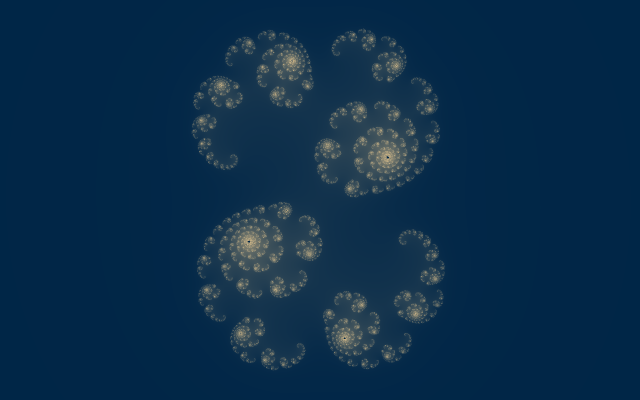
Give the GLSL for this background, as a WebGL 2 fragment shader.

```glsl
#version 300 es
precision highp float;
// Spiral dust of a disconnected Julia set, z -> z*z + c, on deep navy.
// A smooth escape count sets the blend from navy to warm cream;
// a small grid of samples per pixel keeps the fine dust soft.

uniform vec2 u_resolution;
out vec4 fragColor;

const vec2 SEED = vec2(0.32, 0.03);          // c of the iteration
const vec2 CENTER = vec2(-0.004, 0.001);     // middle of the set, in canvas heights
const float VIEW_HEIGHT = 2.567;             // height of the view in the complex plane
const int MAX_STEPS = 110;
const float BAILOUT = 64.0;                  // squared escape radius
const float GLOW_POWER = 1.3;                // higher keeps the halo darker
const int GRID = 3;                          // samples along each pixel side
const vec3 NAVY = vec3(0.0, 0.148, 0.278);
const vec3 CREAM = vec3(1.0, 0.85, 0.595);

vec2 complexSquare(vec2 z) {
    return vec2(z.x * z.x - z.y * z.y, 2.0 * z.x * z.y);
}

// Glow from 0 far away to 1 beside the set; points that never escape stay dark.
float juliaGlow(vec2 z) {
    for (int i = 0; i < MAX_STEPS; i++) {
        float size = dot(z, z);
        if (size > BAILOUT) {
            float steps = float(i) + 1.0 - log2(0.5 * log2(size));
            return pow(clamp(steps / float(MAX_STEPS), 0.0, 1.0), GLOW_POWER);
        }
        z = complexSquare(z) + SEED;
    }
    return 0.0;
}

void main() {
    float glow = 0.0;
    for (int y = 0; y < GRID; y++) {
        for (int x = 0; x < GRID; x++) {
            // Sample positions spread evenly over the pixel
            vec2 jitter = (vec2(x, y) + 0.5) / float(GRID) - 0.5;
            vec2 point = (gl_FragCoord.xy + jitter - 0.5 * u_resolution) / u_resolution.y;
            glow += juliaGlow((point - CENTER) * VIEW_HEIGHT);
        }
    }
    glow /= float(GRID * GRID);
    fragColor = vec4(mix(NAVY, CREAM, glow), 1.0);
}
```
